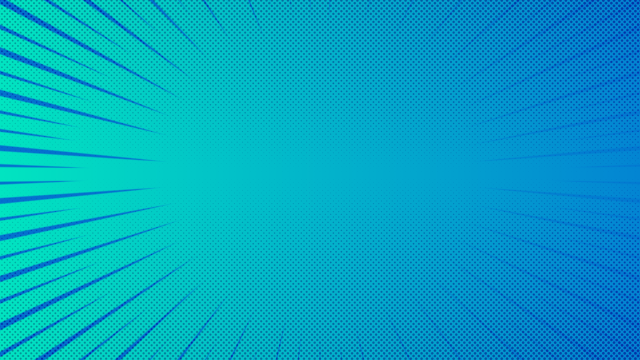
A WebGL 1 fragment shader for this background:

```glsl
precision highp float;
// Teal to blue comic backdrop with tapered speed lines and halftone dots.

uniform vec2 u_resolution;

const vec3 TEAL = vec3(0.005, 0.895, 0.755);
const vec3 CYAN = vec3(0.010, 0.705, 0.795);
const vec3 BLUE = vec3(0.010, 0.520, 0.825);
const vec3 RAY_BLUE = vec3(0.015, 0.440, 0.810);
const vec3 DOT_SHADE = vec3(0.0, 0.300, 0.170);

const float PI = 3.14159265;
const float FOCUS_Y = 0.016;       // height of the vanishing point
const float ANGLE_STRETCH = 1.45;  // spreads lines evenly over a wide canvas
const float DOT_PITCH = 0.0105;

// Sine-free hash in 0..1
float hash(vec2 p) {
  vec3 q = fract(p.xyx * vec3(0.1031, 0.1030, 0.0973));
  q += dot(q, q.yzx + 33.33);
  return fract((q.x + q.y) * q.z);
}

// Horizontal three-stop gradient, t in 0..1
vec3 backdrop(float t) {
  vec3 leftHalf = mix(TEAL, CYAN, clamp(t * 2.0, 0.0, 1.0));
  return mix(leftHalf, BLUE, clamp(t * 2.0 - 1.0, 0.0, 1.0));
}

// Coverage of wedges that point at the origin and widen outwards
float speedLines(vec2 p, float pixel) {
  float upper = step(0.0, p.y);
  float cell = PI / mix(39.0, 40.0, upper);
  float angle = atan(ANGLE_STRETCH * abs(p.y), -p.x);
  float id = floor(angle / cell);
  float rayAngle = (id + 0.5) * cell;

  vec2 dir = normalize(vec2(-cos(rayAngle), sin(rayAngle) / ANGLE_STRETCH));
  vec2 q = vec2(p.x, abs(p.y));
  float along = dot(q, dir);
  float across = abs(q.x * dir.y - q.y * dir.x);

  // Long and short lines alternate, with a little random variation
  float isLong = mod(id + upper * step(2.5, id), 2.0);
  float rnd = hash(vec2(id, upper * 17.0 + 3.0));
  float shortTip = mix(0.42, 0.65, abs(dir.x)) + 0.06 * (rnd - 0.5);
  float tip = mix(shortTip, 0.385 + 0.05 * rnd, isLong);

  // Steep lines and those on the right are slimmer
  float slope = (0.015 + 0.003 * rnd) * mix(0.65, 1.0, abs(dir.x));
  slope *= mix(1.0, 0.75, smoothstep(0.0, 0.6, dir.x));
  float edge = smoothstep(-pixel, pixel, slope * (along - tip) - across);
  return edge * smoothstep(0.0, 0.10, along - tip);
}

// Coverage of a diagonal dot lattice
float halftone(vec2 p, float radius, float pixel) {
  vec2 diagonal = vec2(p.x + p.y, p.x - p.y) * 0.70710678;
  vec2 local = (fract(diagonal / DOT_PITCH) - 0.5) * DOT_PITCH;
  float soft = 0.75 * pixel;
  float dotMask = 1.0 - smoothstep(radius - soft, radius + soft, length(local));
  return dotMask * smoothstep(0.0, 0.0025, radius);
}

void main() {
  vec2 uv = gl_FragCoord.xy / u_resolution;
  float pixel = 1.0 / u_resolution.y;
  vec2 p = (gl_FragCoord.xy - 0.5 * u_resolution) * pixel;
  p.y -= FOCUS_Y;

  // Lines are bold on the left and nearly melt into the blue on the right
  vec3 color = backdrop(uv.x);
  float rayStrength = mix(1.0, 0.55, smoothstep(0.4, 0.8, uv.x));
  color = mix(color, RAY_BLUE, rayStrength * speedLines(p, pixel));

  // Dots swell away from the middle and towards the right
  float spread = clamp(abs(p.y) * 2.0, 0.0, 1.0);
  float radius = DOT_PITCH * 0.31 * sqrt(spread) * mix(0.82, 1.15, uv.x);
  color -= DOT_SHADE * mix(0.75, 1.0, spread) * halftone(p, radius, pixel);

  gl_FragColor = vec4(clamp(color, 0.0, 1.0), 1.0);
}
```
